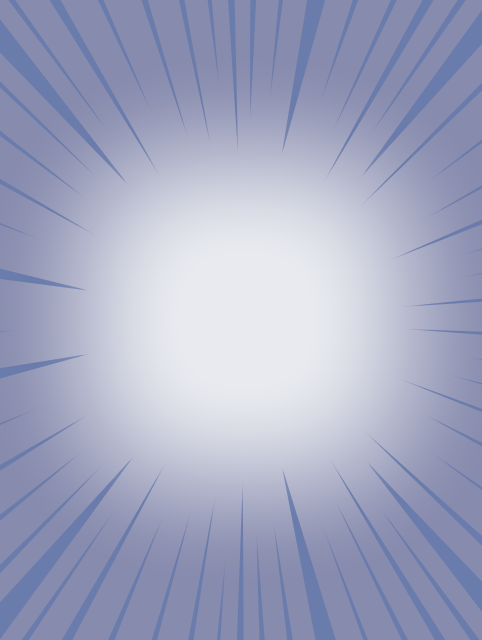
Write a Shadertoy shader that draws this background.

```glsl
const vec3 EDGE_COLOR = vec3(0.53, 0.545, 0.68);
const vec3 CORE_COLOR = vec3(0.91, 0.918, 0.938);
const vec3 STREAK_COLOR = vec3(0.415, 0.485, 0.672);

// Lengths are fractions of the canvas height, angles are in degrees
const vec2 CENTER_OFFSET = vec2(0.0065, 0.0);
const float GLOW_INNER = 0.091;
const float GLOW_OUTER = 0.417;
const float GLOW_SQUARENESS = 2.5;

const int STREAK_COUNT = 29;
const float FIRST_ANGLE = 3.3;
const float ANGLE_STEP = 6.0;
const float SLOW_DRIFT = 4.2;
const float FAST_DRIFT = 1.5;
const float FAST_PERIOD = 6.7;
const float LAST_SHIFT = 7.0;
const float LOWER_TILT = 1.6;

const float TIP_RADIUS = 0.303;
const float TIP_SWING = 0.055;
const float TIP_JITTER = 0.014;
const float THIN_SLOPE = 0.020;
const float BROAD_SLOPE = 0.055;
const float TIP_OPACITY = 0.7;
const float TIP_FADE = 0.1;
const float TAU = 6.2831853;

float hash(vec2 seed) {
    vec3 q = fract(seed.xyx * vec3(0.1031, 0.1030, 0.0973));
    q += dot(q, q.yzx + 33.33);
    return fract((q.x + q.y) * q.z);
}

// Nearly even spacing with a slow and a fast drift
float streakAngle(float i) {
    float last = float(STREAK_COUNT - 1);
    float degrees360 = FIRST_ANGLE + ANGLE_STEP * i
        + SLOW_DRIFT * sin(TAU * i / last)
        + FAST_DRIFT * cos(TAU * i / FAST_PERIOD)
        + LAST_SHIFT * smoothstep(last - 2.0, last, i);
    return radians(degrees360);
}

// Tips move in and out in a quickening rhythm
float tipRadius(float i, float side) {
    float k = i - 1.5;
    float rhythm = cos(TAU * (0.3 * k + 0.0029 * k * k));
    float jitter = 2.0 * hash(vec2(i, side + 5.0)) - 1.0;
    return TIP_RADIUS + TIP_SWING * rhythm + TIP_JITTER * jitter;
}

// Every fifth streak is broad, but every fifteenth stays thin
float streakSlope(float i, float side) {
    bool broad = mod(i, 5.0) == 2.0 && mod(i, 15.0) != 2.0;
    float variation = mix(0.75, 1.2, hash(vec2(i + 17.0, side + 9.0)));
    return broad ? BROAD_SLOPE : THIN_SLOPE * variation;
}

// Opacity of the wedges, mirrored below the center
float streaks(vec2 p, float pixel) {
    float side = p.y < 0.0 ? 1.0 : 0.0;
    p.y = abs(p.y);
    float opacity = 0.0;
    for (int n = 0; n < STREAK_COUNT; n++) {
        float i = float(n);
        float angle = streakAngle(i) - side * radians(LOWER_TILT);
        vec2 dir = vec2(cos(angle), sin(angle));
        float beyondTip = dot(p, dir) - tipRadius(i, side);
        float halfWidth = streakSlope(i, side) * beyondTip;
        float across = abs(p.x * dir.y - p.y * dir.x);
        float cover = clamp(0.5 + (halfWidth - across) / pixel, 0.0, 1.0)
            * clamp(2.0 * halfWidth / pixel, 0.0, 1.0);
        float fade = mix(TIP_OPACITY, 1.0, smoothstep(0.0, TIP_FADE, beyondTip));
        opacity = max(opacity, cover * fade);
    }
    return opacity;
}

void mainImage(out vec4 fragColor, in vec2 fragCoord) {
    float pixel = 1.0 / iResolution.y;
    vec2 p = (fragCoord - 0.5 * iResolution.xy) * pixel - CENTER_OFFSET;

    // Soft glow with a rounded square outline
    vec2 powered = pow(abs(p), vec2(GLOW_SQUARENESS));
    float radius = pow(powered.x + powered.y, 1.0 / GLOW_SQUARENESS);
    float glow = 1.0 - smoothstep(GLOW_INNER, GLOW_OUTER, radius);
    vec3 color = mix(EDGE_COLOR, CORE_COLOR, glow);

    color = mix(color, STREAK_COLOR, streaks(p, pixel));
    fragColor = vec4(color, 1.0);
}
```
